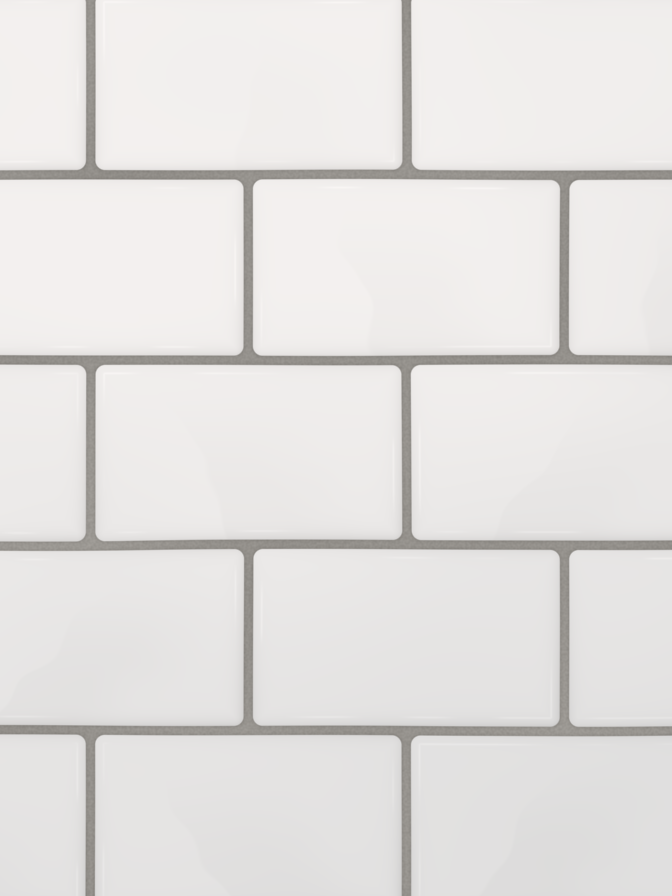
Reproduce this pattern procedurally as a WebGL 2 fragment shader.

```glsl
#version 300 es
precision highp float;
// Glossy white brick tiles in running bond with grey grout.
// Each tile is a rounded-box distance field with a soft bevel and faint
// reflections; gradient noise bends the joints and varies light and grout.

#define TILE_PITCH vec2(0.4705, 0.2755)   // in canvas widths
#define BOND_ORIGIN vec2(0.1345, 0.2465)  // a crossing of the joints
#define GROUT_WIDTH 0.0138
#define CORNER_RADIUS 0.0145
#define BEVEL_WIDTH 0.0085
#define JOINT_WOBBLE 0.0035
#define REFLECTION 0.014
#define GROUT_GRAIN 0.035
#define WARM_WHITE vec3(0.953, 0.942, 0.936)
#define COOL_WHITE vec3(0.888, 0.884, 0.882)
#define GROUT_COLOUR vec3(0.590, 0.577, 0.557)

out vec4 fragColour;
uniform vec2 u_resolution;

float hash(vec2 p) {
    vec3 h = fract(vec3(p.xyx) * 0.1031);
    h += dot(h, h.yzx + 33.33);
    return fract((h.x + h.y) * h.z);
}

vec2 gradientAt(vec2 cell) {
    float angle = 6.2832 * hash(cell);
    return vec2(cos(angle), sin(angle));
}

// Gradient noise, roughly -0.7 to 0.7
float noise(vec2 p) {
    vec2 i = floor(p), f = fract(p);
    vec2 u = f * f * f * (f * (f * 6.0 - 15.0) + 10.0);
    vec2 e = vec2(1.0, 0.0);
    float low = mix(dot(gradientAt(i), f), dot(gradientAt(i + e), f - e), u.x);
    float high = mix(dot(gradientAt(i + e.yx), f - e.yx),
                     dot(gradientAt(i + 1.0), f - 1.0), u.x);
    return mix(low, high, u.y);
}

float roundedBox(vec2 p, vec2 halfSize, float radius) {
    vec2 q = abs(p) - halfSize + radius;
    return length(max(q, 0.0)) + min(max(q.x, q.y), 0.0) - radius;
}

// Glazed face: room light, darker rim, broken glints and dim reflections
vec3 tileColour(vec2 p, vec2 local, vec2 halfSize, vec2 id, float depth) {
    float height = p.y * u_resolution.x / u_resolution.y;
    float shade = 1.0 - smoothstep(0.0, 0.75, height);
    shade += 0.25 * smoothstep(0.5, 1.1, p.x) + 0.35 * noise(p * 2.3 + 4.0);
    vec3 colour = mix(WARM_WHITE, COOL_WHITE, clamp(shade, 0.0, 1.15));

    // Rim, heavier along the bottom and right
    vec2 side = local / halfSize;
    float weight = 0.75 + 0.25 * side.x - 0.3 * side.y;
    colour -= 0.065 * weight * exp(-depth / BEVEL_WIDTH);

    // Thin glint where the bevel meets the flat face
    float line = (depth - 1.5 * BEVEL_WIDTH) / (0.2 * BEVEL_WIDTH);
    float broken = smoothstep(0.0, 0.35, noise(p * 9.0 + id * 3.7));
    colour += 0.028 * broken * exp(-line * line);

    // Slanted reflection with a wavering edge, different in each tile
    float pick = hash(id + 17.0);
    float slant = mix(-0.9, 0.9, hash(id + 5.0));
    float edge = local.x + slant * local.y + 0.035 * noise(p * 13.0 + id);
    edge += mix(-0.12, 0.12, pick);
    float inside = smoothstep(-0.004, 0.004, edge) * smoothstep(0.24, 0.08, edge);
    float fade = smoothstep(0.8, -0.5, side.y);
    colour -= REFLECTION * inside * fade * smoothstep(0.2, 0.7, pick);
    return colour;
}

vec3 groutColour(vec2 p) {
    float grain = noise(p * 260.0) + 0.6 * noise(p * 130.0 + 9.0);
    float drift = 0.05 * noise(p * 3.0 + 21.0);
    return GROUT_COLOUR + GROUT_GRAIN * grain + drift;
}

void main() {
    vec2 p = gl_FragCoord.xy / u_resolution.x;
    float pixel = 1.0 / u_resolution.x;

    // Slightly uneven laying
    vec2 bent = p + JOINT_WOBBLE * vec2(0.5 * noise(p * 3.1 + 7.0),
                                        noise(p * 2.7 + 31.0));

    // Running bond: alternate rows shift by half a tile
    vec2 grid = (bent - BOND_ORIGIN) / TILE_PITCH;
    float row = floor(grid.y);
    grid.x -= 0.5 * mod(row + 1.0, 2.0);
    vec2 id = floor(grid);
    vec2 local = (fract(grid) - 0.5) * TILE_PITCH;
    vec2 halfSize = 0.5 * (TILE_PITCH - GROUT_WIDTH);
    float d = roundedBox(local, halfSize, CORNER_RADIUS);

    // Joint, with a little shadow beside the tile
    vec3 grout = groutColour(p) - 0.07 * exp(-max(d, 0.0) / 0.0022);
    vec3 tile = tileColour(p, local, halfSize, id, max(-d, 0.0));
    vec3 colour = mix(tile, grout, smoothstep(-pixel, pixel, d));
    fragColour = vec4(clamp(colour, 0.0, 1.0), 1.0);
}
```
